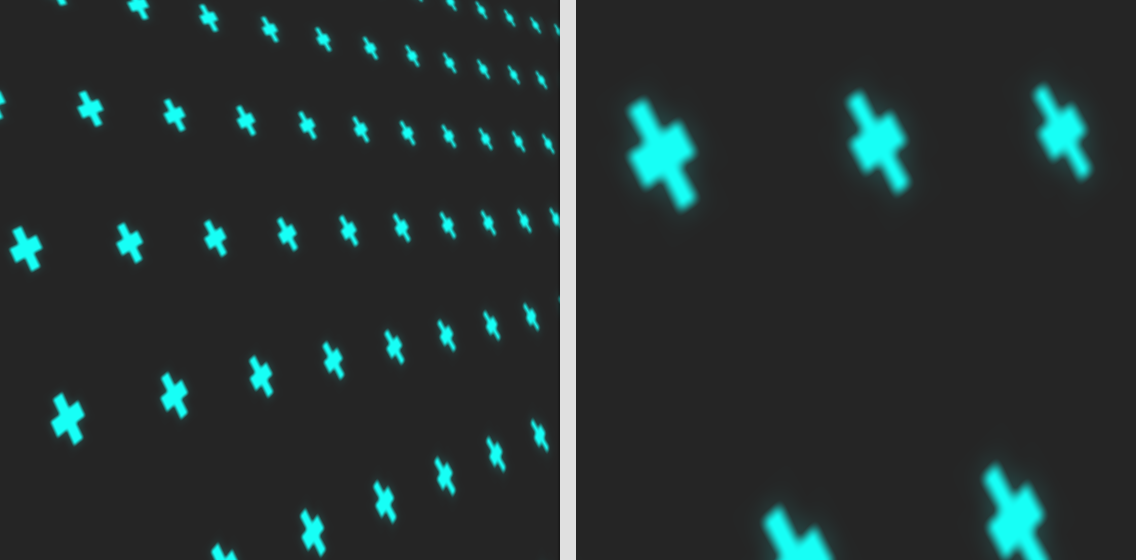
Left, the full canvas; right, a detail of the centre.
Write a three.js fragment shader that draws this pattern.

```glsl
varying vec2 vUv;

const vec3 BACKGROUND = vec3(0.147);
const vec3 CYAN = vec3(0.09, 1.0, 0.965);

// Inverse perspective: canvas position to lattice coordinates
vec2 toLattice(vec2 uv, vec2 origin, vec2 acrossStep, vec2 upStep, vec2 depth) {
  vec2 p = uv - origin;
  vec2 a = acrossStep - p * depth.x;
  vec2 b = upStep - p * depth.y;
  return vec2(p.x * b.y - p.y * b.x, a.x * p.y - a.y * p.x) / (a.x * b.y - a.y * b.x);
}

vec2 rotate(vec2 p, float angle) {
  float c = cos(angle), s = sin(angle);
  return vec2(c * p.x - s * p.y, s * p.x + c * p.y);
}

vec2 plane(vec2 uv) {
  return toLattice(uv, vec2(0.0469, 0.556), vec2(0.2043, 0.0114),
                   vec2(-0.0694, 0.2824), vec2(0.1047, 0.0701));
}

// Rectangle with a separate softness along each axis
float softBar(vec2 p, vec2 halfSize, vec2 blur) {
  vec2 edge = 1.0 - smoothstep(halfSize - blur, halfSize + blur, abs(p));
  return edge.x * edge.y;
}

float softPlus(vec2 p, float arm, float thickness, vec2 blur) {
  float across = softBar(p, vec2(arm, thickness), blur);
  float upright = softBar(p, vec2(thickness, arm), blur);
  return 1.0 - (1.0 - across) * (1.0 - upright);
}

void main() {
  const float TILT = 0.295;
  const float ARM = 0.137;
  const float THICKNESS = 0.046;
  const float STEP = 0.001;

  // Nearest lattice point, seen in the tilted frame of its plus
  vec2 lattice = plane(vUv);
  vec2 local = rotate(lattice - floor(lattice + 0.5), -TILT);

  // Frame units per canvas unit, to keep the blur even across the canvas
  vec2 dx = rotate(plane(vUv + vec2(STEP, 0.0)) - lattice, -TILT) / STEP;
  vec2 dy = rotate(plane(vUv + vec2(0.0, STEP)) - lattice, -TILT) / STEP;
  vec2 stretch = sqrt(dx * dx + dy * dy);

  // Bright core and faint halo
  float core = softPlus(local, ARM, THICKNESS, stretch * 0.0048);
  float halo = softPlus(local, ARM, THICKNESS, stretch * 0.017);
  vec3 color = mix(BACKGROUND, CYAN, max(core, halo * 0.24));

  // Thin shade at the right border
  color *= 1.0 - 0.35 * smoothstep(0.994, 1.0, vUv.x);
  gl_FragColor = vec4(color, 1.0);
}
```
